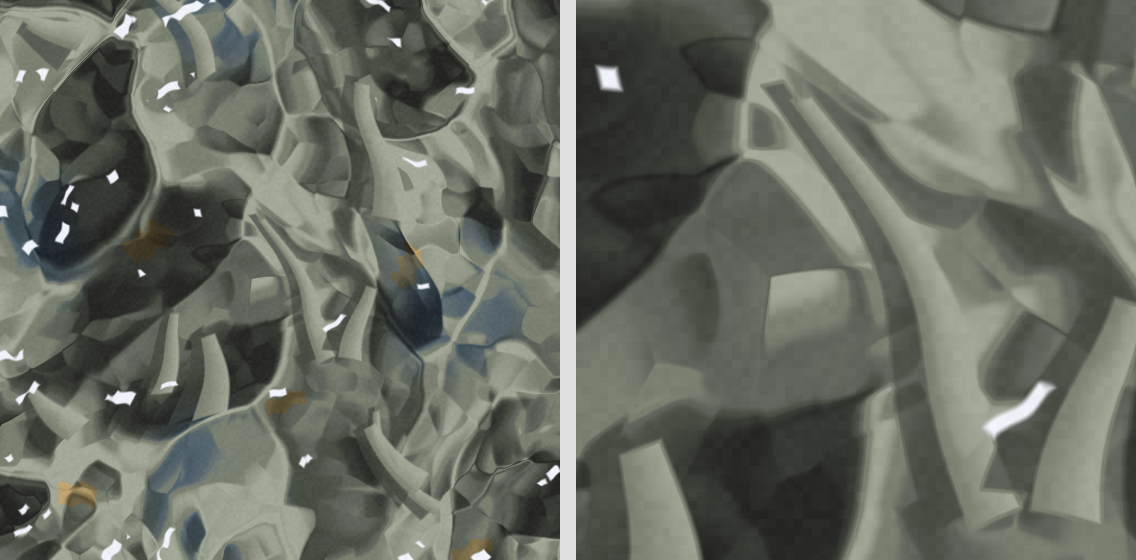
Left: the whole. Right: its middle third, enlarged.
Write a WebGL 2 fragment shader that draws this texture.

```glsl
#version 300 es
precision highp float;

uniform vec2 u_resolution;
out vec4 fragColor;

const float PI = 3.14159;
const float CREASE_SHARPNESS = 30.0;
const float FACET_BEND = 0.75;
const vec2 FACET_STRETCH = vec2(0.62, 1.5);
const vec3 FACET_SCALES = vec3(3.6, 7.5, 15.0);
const vec3 FACET_TILTS = vec3(1.0, 0.62, 0.3);
const float EDGE = 0.0025;
const int FOLD_COUNT = 10;
const float GRAIN_CELLS = 190.0;
const float GRAIN_AMOUNT = 0.025;

const vec3 BLACK_FOIL = vec3(0.13, 0.13, 0.125);
const vec3 DARK_FOIL = vec3(0.21, 0.22, 0.20);
const vec3 SHADE_FOIL = vec3(0.29, 0.31, 0.27);
const vec3 GREY_FOIL = vec3(0.37, 0.39, 0.36);
const vec3 MID_FOIL = vec3(0.48, 0.50, 0.44);
const vec3 PALE_FOIL = vec3(0.64, 0.66, 0.60);
const vec3 GLINT = vec3(0.94, 0.95, 0.98);
const vec3 BLUE_TINT = vec3(0.86, 1.0, 1.24);
const vec3 TAN_TINT = vec3(1.18, 0.98, 0.74);

vec3 hash3(vec2 p) {
  vec3 q = fract(vec3(p.xyx) * vec3(0.1031, 0.1030, 0.0973));
  q += dot(q, q.yxz + 33.33);
  return fract((q.xxy + q.yzz) * q.zyx);
}

vec2 rotate(vec2 p, float angle) {
  float c = cos(angle), s = sin(angle);
  return vec2(c * p.x + s * p.y, c * p.y - s * p.x);
}

float boxDistance(vec2 p, vec2 halfSize) {
  vec2 d = abs(p) - halfSize;
  return length(max(d, 0.0)) + min(max(d.x, d.y), 0.0);
}

float coverage(float distance) {
  return smoothstep(EDGE, -EDGE, distance);
}

vec2 warp(vec2 p) {
  p += 0.025 * sin(p.yx * vec2(9.0, 7.0) + vec2(0.4, 2.1));
  return p + 0.007 * sin(p.yx * vec2(31.0, 27.0) + vec2(1.7, 0.3));
}

// Surface tilt of bent, elongated cells, blended in narrow creases
vec2 facetTilt(vec2 p, float scale, float seed) {
  vec2 grid = p * scale, cell = floor(grid), tilt = vec2(0.0);
  float total = 1e-12;
  for (int y = -2; y <= 2; y++)
  for (int x = -2; x <= 2; x++) {
    vec2 id = cell + vec2(x, y);
    vec3 place = hash3(id + seed), slope = hash3(id + seed + 31.7);
    vec2 q = rotate(grid - id - place.xy, place.z * PI) * FACET_STRETCH;
    float weight = exp(-CREASE_SHARPNESS * dot(q, q));
    vec2 bend = FACET_BEND * vec2(q.y, 0.5 * q.x) * (slope.z + 0.3);
    tilt += weight * (2.0 * slope.xy - 1.0 + bend);
    total += weight;
  }
  return tilt / total;
}

// Reflected surroundings as a tone from 0 to 1
float reflectedTone(vec2 n) {
  float z = 1.1 * sin(2.6 * n.x + 0.8) + 0.8 * sin(4.1 * n.y - 1.3 * n.x)
          + 0.5 * sin(7.0 * (n.x + n.y) + 2.0);
  return 1.0 / (1.0 + exp(-1.7 * z));
}

// Scattered short bars, leaning mostly up to the right
float streaks(vec2 p, float scale, float chance, vec2 halfSize, float seed) {
  vec2 cell = floor(p * scale);
  float mask = 0.0;
  for (int y = -1; y <= 1; y++)
  for (int x = -1; x <= 1; x++) {
    vec2 id = cell + vec2(x, y);
    vec3 place = hash3(id + seed), shape = hash3(id + seed + 17.3);
    vec2 q = rotate(p - (id + place.xy) / scale, mix(-0.2, 1.1, shape.x));
    q.y += 0.25 * halfSize.y * sin(q.x * 170.0 + 6.0 * shape.y);
    float d = boxDistance(q, halfSize * mix(vec2(0.35, 0.5), vec2(1.2), shape.yz));
    mask = max(mask, coverage(d) * step(place.z, chance));
  }
  return mask;
}

// Long pale folds with a dark side
float addFolds(vec2 p, float tone) {
  for (int i = 0; i < FOLD_COUNT; i++) {
    vec3 place = hash3(vec2(i, 5.0)), shape = hash3(vec2(i, 23.0));
    vec2 q = rotate(p - place.xy, -0.4 - 1.3 * place.z);
    vec2 size = vec2(0.05 + 0.11 * shape.x, 0.010 + 0.014 * shape.y);
    q.y += (shape.z - 0.5) * 3.0 * q.x * q.x;
    size.y *= 1.0 + 0.4 * clamp(q.x / size.x, -1.0, 1.0);
    float shadow = coverage(boxDistance(q + vec2(0.01, 1.5 * size.y), size));
    tone = mix(tone, 0.14 + 0.15 * tone, 0.85 * shadow);
    float pale = 0.84 + 0.09 * q.y / size.y + 0.06 * (tone - 0.5);
    tone = mix(tone, pale, coverage(boxDistance(q, size)));
  }
  return tone;
}

vec3 foilColour(float tone) {
  vec3 c = mix(BLACK_FOIL, DARK_FOIL, smoothstep(0.0, 0.08, tone));
  c = mix(c, SHADE_FOIL, smoothstep(0.08, 0.22, tone));
  c = mix(c, GREY_FOIL, smoothstep(0.22, 0.39, tone));
  c = mix(c, MID_FOIL, smoothstep(0.39, 0.62, tone));
  return mix(c, PALE_FOIL, smoothstep(0.72, 0.94, tone));
}

vec3 foil(vec2 uv) {
  vec2 p = warp(uv);
  float busy = 0.65 + 0.35 * sin(7.0 * p.x + 2.0 * sin(5.0 * p.y)) * sin(6.0 * p.y + 1.0);
  vec2 tilt = FACET_TILTS.x * facetTilt(p, FACET_SCALES.x, 3.0)
            + FACET_TILTS.y * busy * facetTilt(p, FACET_SCALES.y, 57.0)
            + FACET_TILTS.z * busy * facetTilt(p, FACET_SCALES.z, 91.0);
  float tone = addFolds(p, reflectedTone(tilt));
  vec3 colour = foilColour(tone);

  // Coloured reflections and glints
  float blue = smoothstep(0.3, 0.9, sin(8.0 * p.x + 1.5) * sin(7.0 * p.y + 3.6 + p.x));
  colour *= mix(vec3(1.0), BLUE_TINT, blue * (1.0 - smoothstep(0.3, 0.7, tone)));
  colour *= mix(vec3(1.0), TAN_TINT, streaks(p, 4.0, 0.35, vec2(0.045, 0.018), 140.0));
  float glint = streaks(p, 6.5, 0.5, vec2(0.040, 0.009), 203.0);
  glint = max(glint, streaks(p, 11.0, 0.22, vec2(0.014, 0.007), 251.0));
  glint *= smoothstep(-0.75, -0.45, sin(95.0 * p.x + 40.0 * p.y) + 0.5 * sin(120.0 * p.y));
  return mix(colour, GLINT, glint);
}

void main() {
  vec2 uv = gl_FragCoord.xy / u_resolution;
  vec2 shift = 0.25 / u_resolution;
  vec3 colour = 0.5 * (foil(uv + shift) + foil(uv - shift));
  float grain = hash3(floor(uv * GRAIN_CELLS)).x - 0.5;
  fragColor = vec4(colour + GRAIN_AMOUNT * grain, 1.0);
}
```
